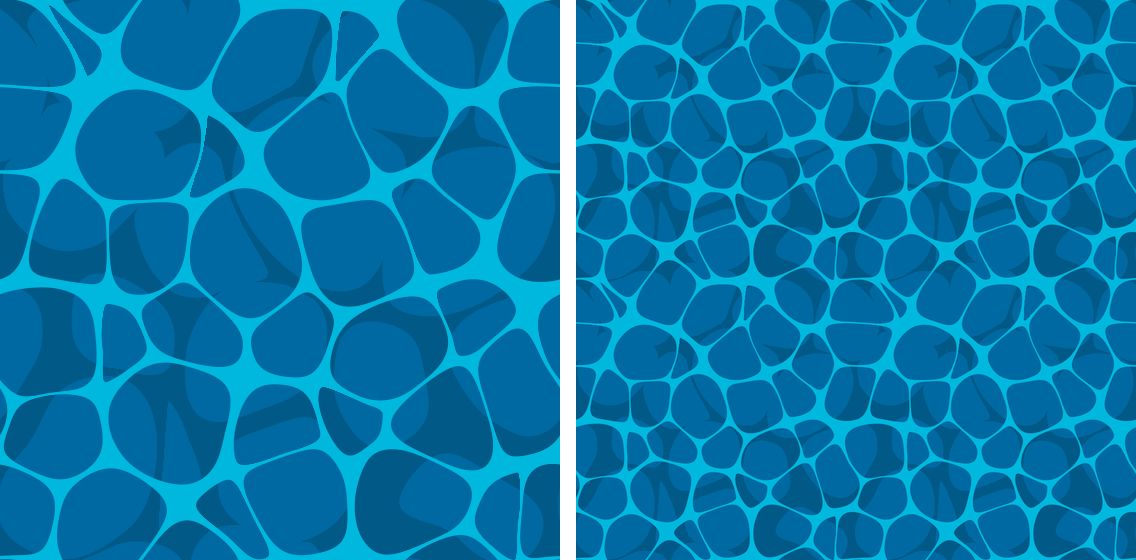
Left, the tile; right, the same tile 2 across and 2 down.
A WebGL 2 fragment shader for this texture:

```glsl
#version 300 es
precision highp float;
precision highp int;

uniform vec2 u_resolution;
out vec4 fragColor;

const vec3 WATER  = vec3(0.00, 0.41, 0.63);
const vec3 SHADOW = vec3(0.00, 0.35, 0.53);
const vec3 VEIN   = vec3(0.00, 0.72, 0.87);

// Three random values per lattice cell, wrapping every n cells
vec3 hash3(ivec2 cell, int n, int seed) {
    ivec2 wrapped = (cell + 4 * n) % n;
    uvec3 v = uvec3(uvec2(wrapped), uint(seed)) * 1664525u + 1013904223u;
    v.x += v.y * v.z; v.y += v.z * v.x; v.z += v.x * v.y;
    v ^= v >> 16;
    v.x += v.y * v.z; v.y += v.z * v.x; v.z += v.x * v.y;
    return vec3(v >> 16) / 65535.0;
}

// Smooth wrapping value noise, two channels
vec2 noise2(vec2 uv, int n, int seed) {
    vec2 p = uv * float(n);
    ivec2 c = ivec2(floor(p));
    vec2 f = fract(p);
    f = f * f * f * (f * (f * 6.0 - 15.0) + 10.0);
    vec2 low  = mix(hash3(c, n, seed).xy, hash3(c + ivec2(1, 0), n, seed).xy, f.x);
    vec2 high = mix(hash3(c + ivec2(0, 1), n, seed).xy, hash3(c + ivec2(1, 1), n, seed).xy, f.x);
    return mix(low, high, f.y);
}

// Scattered cell centre (xy) and its size weight (z); n must be even
vec3 site(ivec2 cell, int n, int seed) {
    vec3 r = hash3(cell, n, seed);
    float stagger = 0.5 * float((cell.y + 4 * n) % 2) - 0.25;
    vec2 centre = vec2(cell) + 0.5 + vec2(stagger, 0.0) + (r.xy - 0.5) * 0.62;
    return vec3(centre, 0.42 * smoothstep(0.05, 0.65, r.z));
}

// Signed distance to rounded cells of a power diagram, positive inside
float roundedCells(vec2 uv, int n, int seed, float sharpness) {
    vec2 p = uv * float(n);
    ivec2 base = ivec2(floor(p));
    ivec2 owner = base;
    vec3 a = vec3(0.0);
    float nearest = 1e5;
    for (int y = -2; y <= 2; y++)
    for (int x = -2; x <= 2; x++) {
        ivec2 cell = base + ivec2(x, y);
        vec3 s = site(cell, n, seed);
        vec2 d = p - s.xy;
        float power = dot(d, d) - s.z;
        if (power < nearest) { nearest = power; owner = cell; a = s; }
    }

    // Blend all walls of the owner into one round outline
    float sum = 0.0;
    vec2 local = p - a.xy;
    for (int y = -2; y <= 2; y++)
    for (int x = -2; x <= 2; x++) {
        if (x == 0 && y == 0) continue;
        vec3 b = site(owner + ivec2(x, y), n, seed);
        vec2 toB = b.xy - a.xy;
        float len = length(toB);
        float wall = 0.5 * (len + (a.z - b.z) / len);
        float along = dot(local, toB) / len;
        sum += pow(max(along / max(wall, 0.05), 1e-3), sharpness);
    }
    float gauge = pow(sum, 1.0 / sharpness);
    return length(local) * (1.0 / gauge - 1.0) / float(n);
}

float softStep(float d, float pixel) {
    return smoothstep(-0.7 * pixel, 0.7 * pixel, d);
}

void main() {
    vec2 uv = gl_FragCoord.xy / u_resolution;
    float pixel = 1.0 / min(u_resolution.x, u_resolution.y);

    // Slight bending of all outlines
    vec2 bent = uv + (noise2(uv, 8, 3) - 0.5) * 0.022;

    // Broad shadow bands that swell and pinch off
    float bandWidth = 0.004 + 0.07 * (noise2(uv, 4, 11).x - 0.5);
    float lit = softStep(roundedCells(bent, 4, 23, 4.0) - bandWidth, pixel);
    vec3 color = mix(SHADOW, WATER, lit);

    // Bright veins between the cells
    float inside = softStep(roundedCells(bent, 6, 7, 5.5) - 0.002, pixel);
    color = mix(VEIN, color, inside);

    fragColor = vec4(color, 1.0);
}
```
